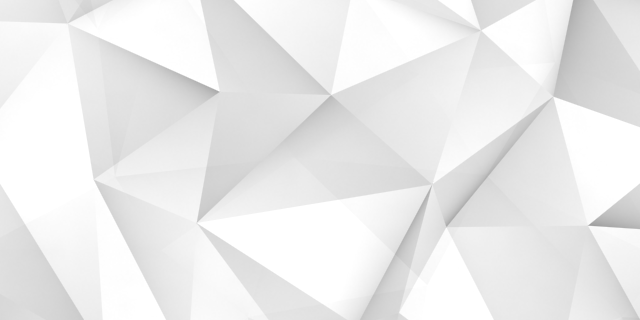
This background is drawn by a Shadertoy shader. Its source:

```glsl
// Folded white paper: an irregular mesh of flat facets with soft shadows along the creases.
#define CELL 0.37         // mesh spacing, in canvas heights
#define JITTER 0.45       // vertex scatter, below 0.5 keeps the mesh valid
#define TILT 0.42         // mesh rotation in radians
#define TONE_LOW 0.845    // darkest flat facet
#define TONE_RANGE 0.155  // spread of facet tones
#define WHITE_LIFT 0.035  // extra light on the brightest facets
#define CREASE_MIN 0.035  // weakest crease shadow
#define CREASE_MAX 0.30   // added strength of the deepest crease
#define SLOPE 0.07        // broad gradient across a facet
#define GHOST 0.13        // visibility of the faint secondary folds
#define GRAIN 0.006       // paper texture

float hash(vec2 p) {
    vec3 q = fract(vec3(p.xyx) * 0.1031);
    q += dot(q, q.yzx + 33.33);
    return fract((q.x + q.y) * q.z);
}

float cross2(vec2 a, vec2 b) { return a.x * b.y - a.y * b.x; }

float area(vec2 a, vec2 b, vec2 c) { return cross2(b - a, c - a); }

// Signed distance to the line a-b, positive on its left
float edgeDist(vec2 p, vec2 a, vec2 b) {
    return cross2(b - a, p - a) / max(length(b - a), 1e-4);
}

vec2 vertex(vec2 cell) {
    vec2 offset = vec2(hash(cell + 3.7), hash(cell + 41.3)) - 0.5;
    return cell + 0.5 + 2.0 * JITTER * offset;
}

// Tone of one facet, shaded from its crease a-b
float facetTone(vec2 p, vec2 a, vec2 b, vec2 c, float light, vec2 id) {
    float tone = TONE_LOW + TONE_RANGE * light + WHITE_LIFT * smoothstep(0.68, 0.8, light);
    vec2 crease = b - a;
    float along = clamp(dot(p - a, crease) / dot(crease, crease), 0.0, 1.0);
    float depth = CREASE_MIN + CREASE_MAX * pow(hash(id + 17.1), 3.0);
    float width = mix(0.05, 0.19, hash(id + 29.9));
    float dist = max(edgeDist(p, a, b), 0.0);
    tone -= depth * mix(1.0, 0.2, along) * exp(-dist / width);
    float angle = 6.2832 * hash(id + 53.3);
    return tone + SLOPE * dot(p - (a + b + c) / 3.0, vec2(cos(angle), sin(angle)));
}

// Adds a facet to the sum: x = weighted tone, y = coverage
void addFacet(inout vec2 sum, vec2 p, vec2 a, vec2 b, vec2 c, float light, vec2 id, float px) {
    float inside = min(edgeDist(p, a, b), min(edgeDist(p, b, c), edgeDist(p, c, a)));
    float cover = clamp(inside / px + 0.5, 0.0, 1.0);
    if (cover <= 0.0) return;
    float pick = hash(id + 71.7);
    float tone = pick < 0.33 ? facetTone(p, a, b, c, light, id)
               : pick < 0.67 ? facetTone(p, b, c, a, light, id)
               : facetTone(p, c, a, b, light, id);
    sum += cover * vec2(min(tone, 1.0), 1.0);
}

float foldedPaper(vec2 p, float px) {
    vec2 sum = vec2(0.0);
    vec2 base = floor(p);
    for (int y = -1; y <= 0; y++)
    for (int x = -1; x <= 0; x++) {
        vec2 cell = base + vec2(x, y);
        vec2 a = vertex(cell), b = vertex(cell + vec2(1, 0));
        vec2 c = vertex(cell + vec2(1, 1)), d = vertex(cell + vec2(0, 1));
        // Split along the diagonal that leaves the fuller pair of triangles
        if (min(area(a, b, c), area(a, c, d)) < min(area(a, b, d), area(b, c, d))) {
            vec2 first = a;
            a = b; b = c; c = d; d = first;
        }
        // Evenly spread tones, with contrast across the diagonal
        float light = fract(dot(cell, vec2(0.755, 0.57)) + 0.12 * hash(cell + 5.5));
        addFacet(sum, p, a, b, c, light, cell, px);
        addFacet(sum, p, a, c, d, fract(light + 0.45), cell + 113.5, px);
    }
    return sum.x / max(sum.y, 1e-4);
}

float valueNoise(vec2 p) {
    vec2 i = floor(p), f = fract(p);
    f = f * f * (3.0 - 2.0 * f);
    return mix(mix(hash(i), hash(i + vec2(1, 0)), f.x),
               mix(hash(i + vec2(0, 1)), hash(i + vec2(1, 1)), f.x), f.y);
}

void mainImage(out vec4 fragColor, in vec2 fragCoord) {
    vec2 uv = fragCoord / iResolution.y;
    float px = 1.2 / (iResolution.y * CELL);
    mat2 turn = mat2(cos(TILT), sin(TILT), -sin(TILT), cos(TILT));
    vec2 p = turn * uv / CELL + 20.0;

    // Main folds, then faint ones pressed through from below
    float tone = foldedPaper(p, px);
    tone += GHOST * (foldedPaper(p.yx * 0.8 + 31.0, px * 0.8) - 0.91);

    // Paper grain
    tone += GRAIN * (valueNoise(uv * 190.0) + valueNoise(uv * 23.0) - 1.0);
    fragColor = vec4(vec3(clamp(tone, 0.0, 1.0)), 1.0);
}
```
